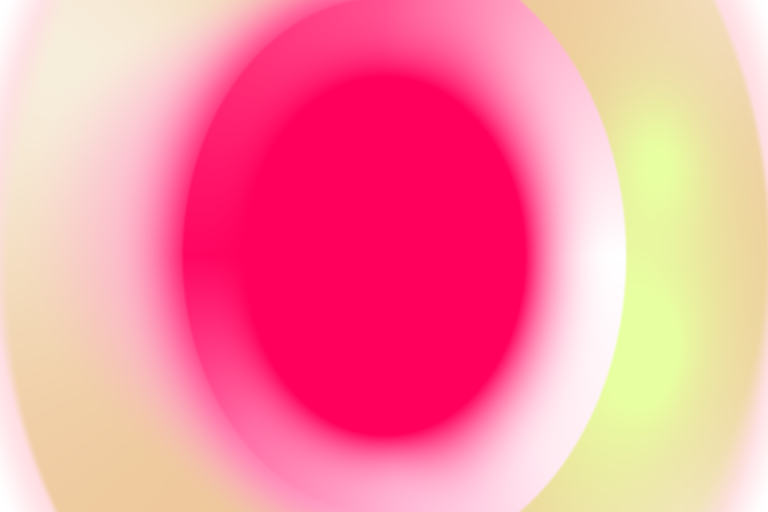
Write a Shadertoy shader that draws this background.

```glsl
// Soft concentric ovals: a hot pink core inside a disc shaded by a conic gradient,
// around it a wide pastel ring tinted by angular lobes, fading to white outside.
// Everything is computed in elliptic polar coordinates, in units of canvas height.

const float TAU = 6.2831853;
const float STRETCH = 1.28;       // height to width ratio of the ovals
const float CORE_RADIUS = 0.273;
const float RING_RADIUS = 0.752;

const vec3 HOT_PINK = vec3(1.0, 0.0, 0.36);
const vec3 BLUSH = vec3(1.0, 0.69, 0.81);
const vec3 TAN = vec3(0.935, 0.785, 0.61);
const vec3 CREAM = vec3(0.97, 0.93, 0.86);
const vec3 LIME = vec3(0.91, 1.0, 0.63);
const vec3 FRINGE = vec3(1.0, 0.87, 0.89);

// Bell curve around a direction; centre and width are in degrees.
float lobe(float angle, float centre, float width) {
    float turn = angle / TAU - centre / 360.0;
    float d = (turn - round(turn)) * 360.0 / width;
    return exp(-d * d);
}

float bell(float x, float centre, float width) {
    float d = (x - centre) / width;
    return exp(-d * d);
}

// Fast start, gentle finish.
float easeOut(float t, float power) {
    return 1.0 - pow(1.0 - clamp(t, 0.0, 1.0), power);
}

// Conic gradient along the rim of the disc, one stop every 45 degrees.
vec3 rimColor(float angle) {
    vec3 stops[8] = vec3[8](
        vec3(1.0, 1.0, 1.0), vec3(1.0, 0.72, 0.82),
        vec3(1.0, 0.32, 0.57), vec3(1.0, 0.17, 0.46),
        vec3(1.0, 0.02, 0.38), vec3(1.0, 0.43, 0.65),
        vec3(1.0, 0.69, 0.82), vec3(1.0, 0.92, 0.95));
    float turn = fract(angle / TAU) * 8.0;
    int i = int(turn) % 8;
    return mix(stops[i], stops[(i + 1) % 8], fract(turn));
}

// Pastel ring; s runs from 0 at the disc to 1 at the outer edge.
vec3 ringColor(float angle, float s) {
    float cream = lobe(angle, 155.0, 35.0)
                + 0.8 * s * lobe(angle, -42.0, 22.0)
                + 0.5 * s * lobe(angle, 32.0, 18.0);
    float lime = lobe(angle, -14.0, 38.0) * bell(s, 0.0, 0.77)
               + 0.55 * lobe(angle, 16.0, 10.0) * bell(s, 0.32, 0.3)
               + 0.35 * lobe(angle, -17.0, 10.0) * bell(s, 0.3, 0.25);
    vec3 color = mix(TAN, CREAM, min(cream, 1.0));
    return mix(color, LIME, min(lime, 1.0));
}

// Pink glow spilling out of the left side of the disc into the ring.
vec3 addHalo(vec3 ring, vec3 rim, float angle, float s) {
    vec3 glow = mix(rim, BLUSH, easeOut((s + 0.04) / 0.45, 2.0));
    float reach = mix(0.3, 0.97, lobe(angle, 175.0, 32.0));
    float leftSide = smoothstep(0.2, -0.1, cos(angle));
    return mix(ring, glow, leftSide * (1.0 - smoothstep(0.0, reach, s)));
}

void mainImage(out vec4 fragColor, in vec2 fragCoord) {
    vec2 p = (fragCoord - 0.5 * iResolution.xy) / iResolution.y;
    vec2 q = vec2(p.x - 0.002, p.y / STRETCH);
    float radius = length(q);
    float angle = atan(q.y, q.x);
    float pixel = 1.0 / iResolution.y;

    // The disc is wider on its right side.
    float discRadius = mix(0.395, 0.471, smoothstep(0.0, 0.5, cos(angle)));
    vec3 rim = rimColor(angle);
    float t = (radius - CORE_RADIUS) / (discRadius - CORE_RADIUS);
    vec3 disc = mix(HOT_PINK, rim, easeOut(t, 3.0));

    float s = clamp((radius - discRadius) / (RING_RADIUS - discRadius), 0.0, 1.0);
    vec3 ring = addHalo(ringColor(angle, s), rim, angle, s);

    // Pale surroundings with a pink fringe next to the ring.
    float beyond = radius - RING_RADIUS;
    vec3 color = mix(FRINGE, vec3(1.0), smoothstep(0.0, 0.09, beyond));

    // Stack the layers; the ring edge blurs in two directions.
    float blur = 0.008 + 0.03 * (lobe(angle, 160.0, 25.0) + lobe(angle, -30.0, 18.0));
    color = mix(color, ring, 1.0 - smoothstep(-blur, blur, beyond));
    float discBlur = max(0.004, pixel);
    color = mix(color, disc, 1.0 - smoothstep(-discBlur, discBlur, radius - discRadius));

    fragColor = vec4(color, 1.0);
}
```
